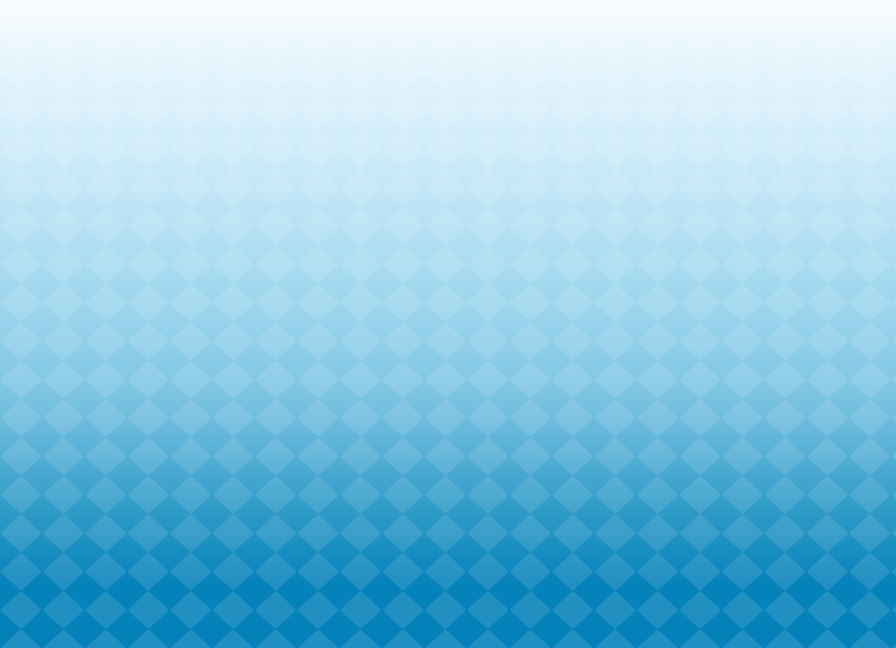
Give the GLSL for this background, as a Shadertoy shader.

```glsl
// A vertical blue gradient, deep at the base and nearly white at the top,
// overlaid with a regular grid of faint white diamonds with softened tips.
// Lengths are in canvas heights; the gradient blends between colour stops.

#define CELL vec2(0.0655, 0.05924)      // diamond spacing
#define FIRST_CENTRE vec2(0.0324, -0.0006)
#define TIP_ROUNDING vec2(0.012, 0.03)  // top/bottom tips, side tips
#define DIAMOND_ALPHA 0.11
#define STOP_COUNT 10

const float stopHeight[STOP_COUNT] = float[](
    0.0, 0.10, 0.225, 0.34, 0.40, 0.51, 0.715, 0.83, 0.905, 1.0);

const vec3 stopColor[STOP_COUNT] = vec3[](
    vec3(0.015, 0.505, 0.725), vec3(0.025, 0.512, 0.730),
    vec3(0.200, 0.617, 0.788), vec3(0.410, 0.725, 0.862),
    vec3(0.500, 0.776, 0.890), vec3(0.598, 0.831, 0.926),
    vec3(0.767, 0.905, 0.968), vec3(0.850, 0.942, 0.985),
    vec3(0.894, 0.958, 0.988), vec3(0.980, 0.992, 0.996));

// Piecewise linear colour ramp over the canvas height
vec3 backdrop(float height) {
    vec3 color = stopColor[0];
    for (int i = 1; i < STOP_COUNT; i++) {
        float t = (height - stopHeight[i - 1]) / (stopHeight[i] - stopHeight[i - 1]);
        color = mix(color, stopColor[i], clamp(t, 0.0, 1.0));
    }
    return color;
}

// Coverage of the repeated diamonds, with edges smoothed over one pixel
float diamondMask(vec2 p, float pixel) {
    vec2 q = fract((p - FIRST_CENTRE) / CELL + 0.5) - 0.5;
    vec2 softAbs = sqrt(q * q + TIP_ROUNDING * TIP_ROUNDING);
    float dist = (softAbs.x + softAbs.y - 0.5) / length(1.0 / CELL);
    return 1.0 - smoothstep(-0.7 * pixel, 0.7 * pixel, dist);
}

void mainImage(out vec4 fragColor, in vec2 fragCoord) {
    vec2 p = fragCoord / iResolution.y;
    float mask = diamondMask(p, 1.0 / iResolution.y);
    vec3 color = mix(backdrop(p.y), vec3(1.0), DIAMOND_ALPHA * mask);
    fragColor = vec4(color, 1.0);
}
```
